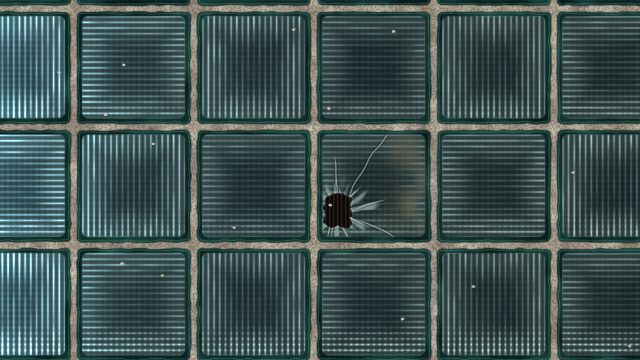
Give the GLSL for this pattern, as a Shadertoy shader.

```glsl
// A wall of ribbed teal glass blocks set in sandy mortar, one block smashed.

float hash(vec2 p) {
    p = fract(p * vec2(0.1031, 0.1137));
    p += dot(p, p.yx + 33.33);
    return fract((p.x + p.y) * p.x * 17.0);
}

float noise(vec2 p) {
    vec2 i = floor(p), f = fract(p);
    f = f * f * (3.0 - 2.0 * f);
    i += 100.0;
    return mix(mix(hash(i), hash(i + vec2(1, 0)), f.x),
               mix(hash(i + vec2(0, 1)), hash(i + 1.0), f.x), f.y);
}

float roundBox(vec2 p, vec2 halfSize, float radius) {
    vec2 q = abs(p) - halfSize + radius;
    return length(max(q, 0.0)) + min(max(q.x, q.y), 0.0) - radius;
}

// Coverage of the inside of a distance field.
float fill(float d, float soft) {
    return smoothstep(soft, -soft, d);
}

vec3 mortar(vec2 p) {
    float grain = noise(p * 260.0);
    float stain = noise(p * 28.0);
    vec3 c = mix(vec3(0.45, 0.41, 0.36), vec3(0.73, 0.70, 0.63), 0.35 + 0.65 * stain);
    return c * (0.78 + 0.36 * grain);
}

// Moulded ribs: direction alternates from block to block.
vec3 ribbedGlass(vec2 p, vec2 f, vec2 id, bool broken) {
    bool upright = mod(id.x + id.y, 2.0) > 0.5 && !broken;
    float chance = hash(id + 31.0);
    vec2 phase = f / 0.0158;
    vec2 ribs = 0.5 + 0.5 * cos(6.2832 * phase);
    vec2 along = upright ? phase : phase.yx;
    float ridge = upright ? ribs.x : ribs.y;
    float cross = upright ? ribs.y : ribs.x;
    float rim = smoothstep(0.04, 0.14, max(abs(f.x), abs(f.y)));
    float streak = noise(vec2(floor(along.x + 0.5) * 3.7, along.y * 0.35) + id * 19.0);
    float sky = exp(-3.2 * p.x);

    vec3 c = mix(vec3(0.10, 0.155, 0.16), vec3(0.20, 0.26, 0.255), 0.7 * rim + 0.3 * noise(p * 9.0));
    c += vec3(0.10, 0.17, 0.20) * sky;
    c *= 0.72 + 0.28 * mix(cross, 1.0, 0.4 + 0.4 * rim) + 0.12 * ridge;

    float sheen = 0.32 + 0.25 * chance + 0.65 * sky + (upright ? 0.15 : 0.0);
    sheen *= (0.35 + 0.65 * rim) * (0.45 + 0.9 * streak);
    vec3 light = mix(vec3(0.48, 0.54, 0.50), vec3(0.46, 0.63, 0.70), clamp(1.4 * sky + 0.2, 0.0, 1.0));
    c += light * pow(ridge, 3.0) * sheen;

    // Lattice of glints low in the block
    float low = smoothstep(-0.04, -0.12, f.y) * (id.y < 0.5 ? 0.55 : 0.15);
    return c + vec3(0.55, 0.60, 0.56) * pow(ribs.x * ribs.y, 2.0) * low;
}

// Cracks, loose shards and the hole, all radiating from the impact.
vec3 smash(vec3 c, vec2 p, float px) {
    vec2 v = p - vec2(0.938, 0.412);
    float dist = length(v);
    vec2 dir = v / max(dist, 0.0001);

    // Dusty deposit on the right half
    float dust = smoothstep(0.09, 0.22, v.x) * noise(p * vec2(22.0, 14.0));
    c = mix(c, vec3(0.47, 0.44, 0.34), 0.6 * dust);

    // Pale splinters close to the hole
    float wedge = noise(dir * 9.0 + 40.0);
    float reach = 0.055 + 0.06 * noise(dir * 5.0 + 7.0);
    float splinter = fill(dist - reach, 0.012) * smoothstep(0.35, 0.8, wedge);
    c = mix(c, vec3(0.58, 0.67, 0.64), 0.75 * splinter);

    for (int i = 0; i < 15; i++) {
        float k = float(i);
        float angle = 1.01 - 1.41 * k;
        vec2 ray = vec2(cos(angle), sin(angle));
        float t = dot(v, ray);
        float bend = 0.014 * (noise(vec2(t * 22.0, k * 5.3)) - 0.5);
        float side = abs(v.x * ray.y - v.y * ray.x + bend);
        float span = 0.29 / (1.0 + 0.2 * k);
        float mask = smoothstep(0.03, 0.04, t) * smoothstep(span, span - 0.03, t);
        c = mix(c, vec3(0.70, 0.77, 0.73), 0.8 * mask * fill(side - 0.0014, px));
        c *= 1.0 - 0.3 * mask * fill(abs(side - 0.004) - 0.0012, px);
    }

    // Jagged opening with the far ribs showing inside
    float jag = 0.014 * (noise(dir * 4.0 + 20.0) - 0.5);
    float hole = roundBox(v, vec2(0.036, 0.045), 0.02) + jag;
    vec3 inside = mix(vec3(0.035, 0.03, 0.025), vec3(0.15, 0.13, 0.10), pow(0.5 + 0.5 * cos(v.x * 560.0), 2.0));
    c = mix(c, vec3(0.72, 0.76, 0.70), 0.65 * fill(abs(hole - 0.003) - 0.002, px) * wedge);
    return mix(c, inside, fill(hole, px));
}

void mainImage(out vec4 fragColor, in vec2 fragCoord) {
    vec2 p = fragCoord / iResolution.y;
    float px = 1.0 / iResolution.y;
    vec2 pitch = vec2(0.3335, 0.329);
    vec2 grid = (p - vec2(0.205, -0.011)) / pitch;
    vec2 id = floor(grid);
    vec2 f = (fract(grid) - 0.5) * pitch;
    bool broken = id == vec2(2, 1);

    float wobble = 0.005 * (noise(p * 45.0) - 0.5);
    float block = roundBox(f, vec2(0.157, 0.155), 0.014) + wobble;
    float panel = roundBox(f - vec2(-0.001, 0.002), vec2(0.142, 0.141), 0.016);

    // Smooth frame: deep green with bright moulded edges
    vec3 frame = mix(vec3(0.03, 0.10, 0.095), vec3(0.10, 0.25, 0.23), noise(p * 16.0 + id));
    frame += vec3(0.10, 0.24, 0.22) * fill(abs(block + 0.004) - 0.0012, px);
    vec3 glass = ribbedGlass(p, f, id, broken);
    if (broken) glass = smash(glass, p, px);
    glass = mix(frame, glass, fill(panel, 1.5 * px));
    glass += vec3(0.14, 0.22, 0.20) * fill(abs(panel) - 0.001, px) * noise(p * 20.0);

    vec3 col = mix(mortar(p), glass, fill(block, px));
    col *= 1.0 - 0.45 * fill(abs(block) - 0.001, 1.5 * px);

    // Scattered paint flecks
    for (int i = 0; i < 3; i++) {
        vec2 seed = id * 3.0 + float(i) * 17.0 + 60.0;
        vec2 at = (vec2(hash(seed), hash(seed + 7.0)) - 0.5) * 0.26;
        float size = 0.0045 * step(0.68, hash(seed + 13.0));
        float fleck = length((f - at) * vec2(1.0, 1.25)) - size + 0.003 * (noise(p * 200.0) - 0.5);
        if (size > 0.0) col = mix(col, vec3(0.80, 0.77, 0.70), fill(fleck, px));
    }
    fragColor = vec4(clamp(col, 0.0, 1.0), 1.0);
}
```
